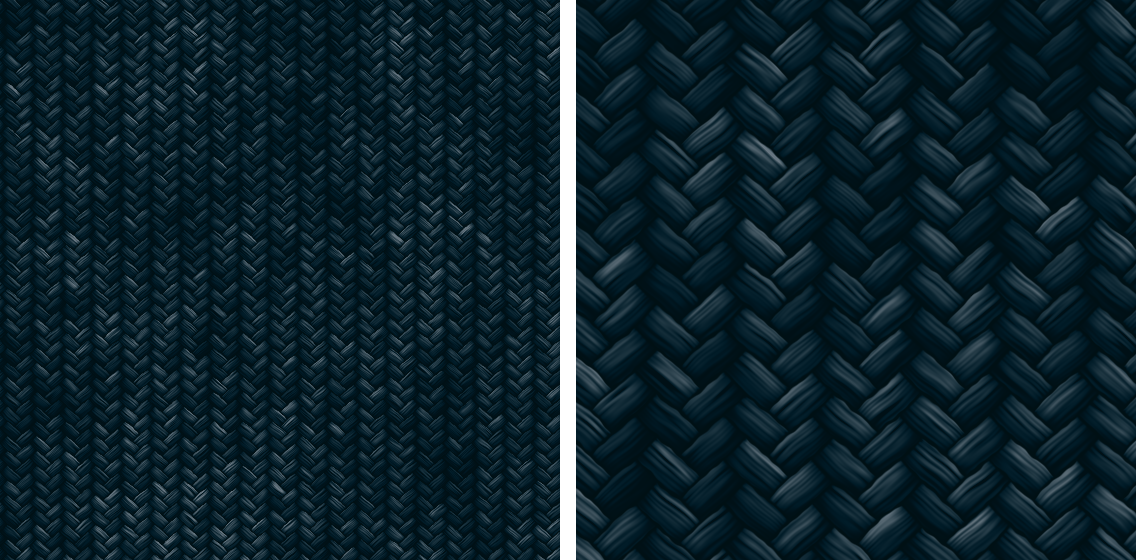
Left, the full canvas; right, a detail of the centre.
Write a three.js fragment shader that draws this texture.

```glsl
varying vec2 vUv;

const float REPEATS = 19.0;
const float FLATTEN = 0.032;
const vec3 GAP = vec3(0.0, 0.062, 0.080);
const vec3 SHADOW = vec3(-0.03, 0.080, 0.128);
const vec3 SHEEN = vec3(0.40, 0.46, 0.50);

float hash(vec2 p) {
  return fract(sin(dot(p, vec2(127.1, 311.7))) * 43758.55);
}

vec2 gradientAt(vec2 p) {
  float angle = 6.28318 * hash(p);
  return vec2(cos(angle), sin(angle));
}

float gradientNoise(vec2 p) {
  vec2 i = floor(p);
  vec2 f = fract(p);
  vec2 u = f * f * f * (f * (f * 6.0 - 15.0) + 10.0);
  vec2 e = vec2(1.0, 0.0);
  float a = dot(gradientAt(i), f);
  float b = dot(gradientAt(i + e.xy), f - e.xy);
  float c = dot(gradientAt(i + e.yx), f - e.yx);
  float d = dot(gradientAt(i + e.xx), f - e.xx);
  return mix(mix(a, b, u.x), mix(c, d, u.x), u.y);
}

float band(float x, float inset, float soft) {
  return smoothstep(inset, inset + soft, x) * smoothstep(inset, inset + soft, 1.0 - x);
}

// Two-over-two twill: xy = along and across the visible float, zw = its id
vec4 weave(vec2 g) {
  vec2 cell = floor(g);
  if (mod(cell.x + cell.y, 4.0) < 2.0) {
    float s = g.x + cell.y;
    return vec4(mod(s, 4.0) * 0.5, fract(g.y), floor(s / 4.0), cell.y);
  }
  float s = g.y + cell.x - 2.0;
  return vec4(1.0 - mod(s, 4.0) * 0.5, 1.0 - fract(g.x), floor(s / 4.0) + 71.0, cell.x + 137.0);
}

// Fine streaks running along a strand
float fibres(vec2 local, vec2 id) {
  vec2 offset = id * vec2(7.3, 13.7);
  float fine = gradientNoise(local * vec2(0.9, 9.0) + offset);
  float broad = gradientNoise(local * vec2(0.8, 3.5) + offset + 31.4);
  return clamp(0.62 + 1.25 * fine + 0.6 * broad, 0.0, 1.4);
}

// Broad uneven wear over the whole cloth
float wear(vec2 uv) {
  float n = gradientNoise(uv * vec2(4.0, 3.0) + 5.3) + 0.5 * gradientNoise(uv * 9.0 + 17.0);
  return clamp(0.88 + 0.65 * n, 0.4, 1.35);
}

float strandLight(vec2 local, vec2 id) {
  float lit = smoothstep(-0.12, 0.35, local.x) * smoothstep(1.08, 0.72, local.x);
  float crown = 0.15 + 0.85 * smoothstep(0.15, 0.8, local.y);
  float pieceTone = mix(0.35, 1.2, hash(id));
  float strandTone = mix(0.75, 1.2, hash(vec2(id.y, 4.7)));
  return lit * crown * pieceTone * strandTone * fibres(local, id);
}

// Thin lit upper edge, stronger on a few worn pieces
float rimLight(vec2 local, vec2 id) {
  float line = smoothstep(0.8, 0.87, local.y) * smoothstep(1.0, 0.94, local.y);
  float worn = smoothstep(0.9, 0.98, hash(id + 9.2));
  return line * band(local.x, 0.02, 0.08) * (0.11 + 0.35 * worn);
}

void main() {
  // Diagonal grid: one repeat across, two down, with flattened slopes
  vec2 p = vUv * REPEATS;
  p.y -= FLATTEN * sin(6.28318 * (p.x - 0.375));
  vec2 g = 2.0 * vec2(p.x - p.y, p.x + p.y);
  g += 0.06 * vec2(gradientNoise(g * 0.9), gradientNoise(g * 0.9 + 43.0));

  vec4 strand = weave(g);
  vec2 local = strand.xy;
  vec2 id = strand.zw;

  // Frayed strand outline
  float fray = 0.06 * gradientNoise(vec2(local.x * 5.0, 0.5) + id * 3.7);
  float body = band(local.y + fray, 0.02, 0.06) * band(local.x, 0.0, 0.04);

  // Strand shading
  float light = (0.72 * strandLight(local, id) + rimLight(local, id)) * wear(vUv);
  vec3 color = max(mix(SHADOW, SHEEN, min(light, 1.0)), 0.0);
  color = mix(GAP, color, body * smoothstep(-0.02, 0.08, light));

  gl_FragColor = vec4(color, 1.0);
}
```
